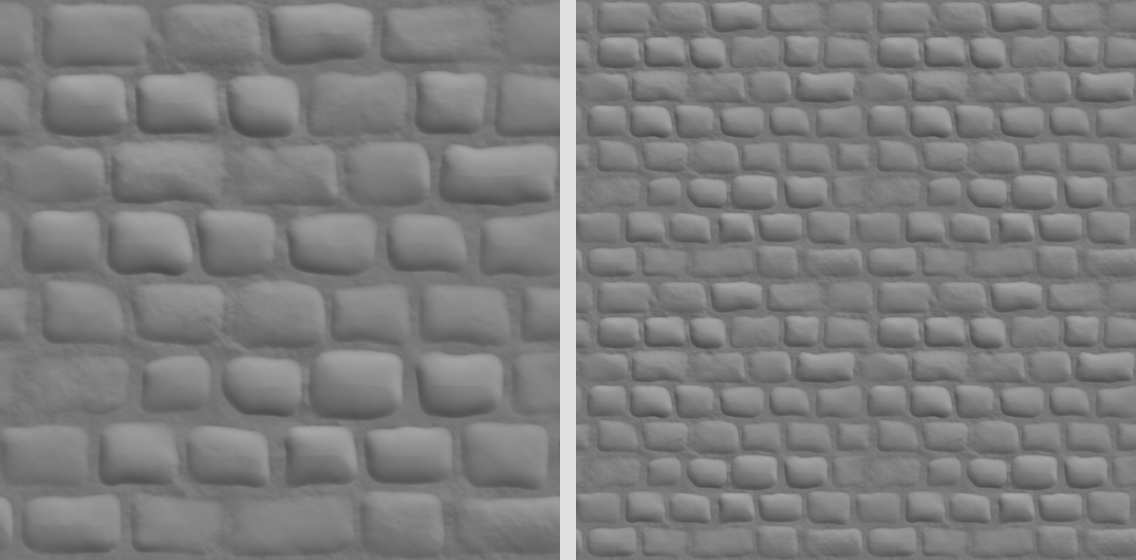
Left: one tile. Right: repeated 2 by 2.
Give the GLSL for this texture map, as a WebGL 1 fragment shader.

```glsl
precision highp float;
// Seamless grey relief of worn cobblestones laid in eight uneven courses.

uniform vec2 u_resolution;

#define ROWS 8.0          // courses of stone, bottom to top
#define JITTER 0.22       // variation of stone widths
#define GAP 0.006         // least half width of a joint
#define BEVEL 0.014       // softness of the worn stone edge
#define RELIEF 0.0125     // height of a stone above the joint
#define DOME 0.0145       // bulge of a stone face
#define CHIP 0.012        // depth of the bites in the outline
#define WARP 0.012        // waviness of courses and joints
#define MORTAR_GRAIN 0.11 // roughness of the joints
#define LIGHT vec2(0.48, 0.87)
#define CONTRAST 0.30
#define BASE_GREY 0.519

float hash(vec2 p) {
  return fract(sin(dot(p, vec2(127.1, 311.7))) * 43758.5453);
}

// Value noise over the unit square that wraps after a whole number of cells.
float wrapNoise(vec2 p, float cells, float seed) {
  p *= cells;
  vec2 i = floor(p);
  vec2 f = p - i;
  f = f * f * f * (f * (f * 6.0 - 15.0) + 10.0);
  vec2 a = floor(mod(i + 0.5, cells));
  vec2 b = floor(mod(i + 1.5, cells));
  return mix(mix(hash(a + seed), hash(vec2(b.x, a.y) + seed), f.x),
             mix(hash(vec2(a.x, b.y) + seed), hash(b + seed), f.x), f.y);
}

float grain(vec2 p) {
  float sum = 0.0;
  float amp = 0.05;
  float cells = 20.0;
  for (int i = 0; i < 4; i++) {
    sum += amp * (wrapNoise(p, cells, cells) - 0.5);
    cells *= 2.0;
    amp *= 0.40;
  }
  return sum;
}

// Position of the k-th upright joint, in stones along the course.
float jointAt(float k, float row, float count) {
  float id = floor(mod(k + 0.5, count));
  return k + JITTER * (hash(vec2(id + 3.0, row + 17.0)) - 0.5);
}

// Depth inside a box whose corners are blended round.
float softBoxDepth(vec2 p, vec2 halfSize, float blend) {
  vec2 inside = halfSize - abs(p);
  float h = max(blend - abs(inside.x - inside.y), 0.0);
  return min(inside.x, inside.y) - 0.25 * h * h / blend;
}

// Returns surface height in x and stone coverage in y.
vec2 surface(vec2 p) {
  vec2 w = p + WARP * (vec2(wrapNoise(p, 8.0, 41.0), wrapNoise(p, 8.0, 73.0)) - 0.5);
  w += 0.4 * WARP * (vec2(wrapNoise(p, 23.0, 59.0), wrapNoise(p, 23.0, 67.0)) - 0.5);

  // Find the course and the stone within it.
  float y = w.y * ROWS;
  float row = floor(mod(floor(y) + 0.5, ROWS));
  bool wide = row < 0.5 || (row > 4.5 && abs(row - 6.0) > 0.5);
  float count = wide ? 5.0 : 6.0;
  float shift = 0.036 + 0.045 * cos((row - 2.7) * 1.5708);
  float x = fract(w.x - shift) * count;
  float k = floor(x);
  if (x < jointAt(k, row, count)) k -= 1.0;
  else if (x > jointAt(k + 1.0, row, count)) k += 1.0;
  float left = jointAt(k, row, count);
  float right = jointAt(k + 1.0, row, count);

  // Per-stone variation.
  vec2 id = vec2(floor(mod(k + 0.5, count)), row);
  float raised = mix(0.2, 1.3, hash(id + 5.3));
  float rough = hash(id + 11.7);
  rough = mix(0.015, 0.085, rough * rough);
  vec2 tilt = (vec2(hash(id + 23.1), hash(id + 31.9)) - 0.5) * 0.18;

  // Rounded outline with bitten edges; it fades out before the cell border.
  vec2 local = vec2((x - 0.5 * (left + right)) / count, (fract(y) - 0.5) / ROWS);
  vec2 cellHalf = vec2(0.5 * (right - left) / count, 0.5 / ROWS);
  vec2 halfSize = cellHalf - 0.001 - 0.004 * hash(id + 47.0);
  float depth = softBoxDepth(local, halfSize, 0.022 + 0.016 * hash(id + 53.0));
  depth -= CHIP * wrapNoise(p, 22.0, 91.0) * wrapNoise(p, 11.0, 97.0);

  // Steep at the rim, easing gradually into the face.
  depth = max(depth - 0.25 * GAP, 0.0);
  float stone = depth * depth / (depth * depth + BEVEL * BEVEL);

  // Domed, tilted and gently swelling face.
  vec2 q = local / cellHalf;
  float dome = (1.0 - q.y * q.y) * (1.0 - 0.7 * q.x * q.x);
  float swell = 0.007 * (wrapNoise(p, 13.0, 151.0) - 0.5);
  float height = stone * (raised * (RELIEF + DOME * dome) + dot(tilt, local) + swell);

  // Surface grain, patchy in the joints.
  float joint = MORTAR_GRAIN * (0.4 + wrapNoise(p, 7.0, 131.0));
  height += mix(joint, rough, stone) * grain(p);
  return vec2(height, stone * mix(0.75, 1.0, raised));
}

void main() {
  vec2 p = gl_FragCoord.xy / u_resolution;

  // Slope by centred differences, lit from the upper right.
  vec2 e = vec2(0.0013, 0.0);
  vec2 east = surface(p + e.xy);
  vec2 west = surface(p - e.xy);
  vec2 north = surface(p + e.yx);
  vec2 south = surface(p - e.yx);
  vec2 slope = vec2(east.x - west.x, north.x - south.x) / (2.0 * e.x);
  float lit = dot(-slope, LIGHT);
  float grey = BASE_GREY + CONTRAST * lit / (1.0 + abs(lit));

  // Joints sit in soft shade.
  float cover = min(0.25 * (east.y + west.y + north.y + south.y), 1.0);
  grey -= 0.055 * (1.0 - cover);
  gl_FragColor = vec4(vec3(clamp(grey, 0.0, 1.0)), 1.0);
}
```
